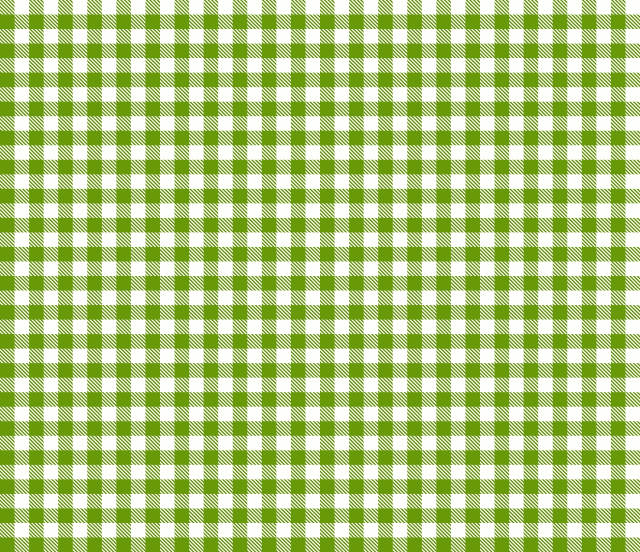
Write a WebGL 2 fragment shader that draws this pattern.

```glsl
#version 300 es
precision highp float;
// Green and white gingham cloth: 22 by 19 checks with diagonal twill where bands cross.
uniform vec2 u_resolution;
out vec4 fragColor;

void main() {
    vec2 checks = vec2(22.0, 19.0);
    vec2 cell = gl_FragCoord.xy / u_resolution * checks;
    vec2 pixel = checks / u_resolution;

    // Coloured bands fill the first half of each check, on both axes
    vec2 inside = 0.25 - abs(fract(cell + 0.25) - 0.5);
    vec2 band = clamp(inside / pixel + 0.5, 0.0, 1.0);

    // Twill: eight falling diagonals per check, half thread and half gap
    float diagonal = fract(8.0 * (cell.x + cell.y) + 0.25);
    float stripe = 0.25 - abs(diagonal - 0.5);
    float softness = 8.0 * length(pixel) * 0.82;
    float thread = clamp(stripe / softness + 0.5, 0.0, 1.0);

    vec3 white = vec3(0.995, 1.0, 0.98);
    vec3 green = vec3(0.405, 0.60, 0.03);
    vec3 twill = mix(vec3(0.96, 1.0, 0.83), vec3(0.40, 0.54, 0.15), thread);

    // Two bands give solid green, one gives twill, none gives white
    float solid = band.x * band.y;
    float blank = (1.0 - band.x) * (1.0 - band.y);
    vec3 color = green * solid + white * blank + twill * (1.0 - solid - blank);
    fragColor = vec4(color, 1.0);
}
```
